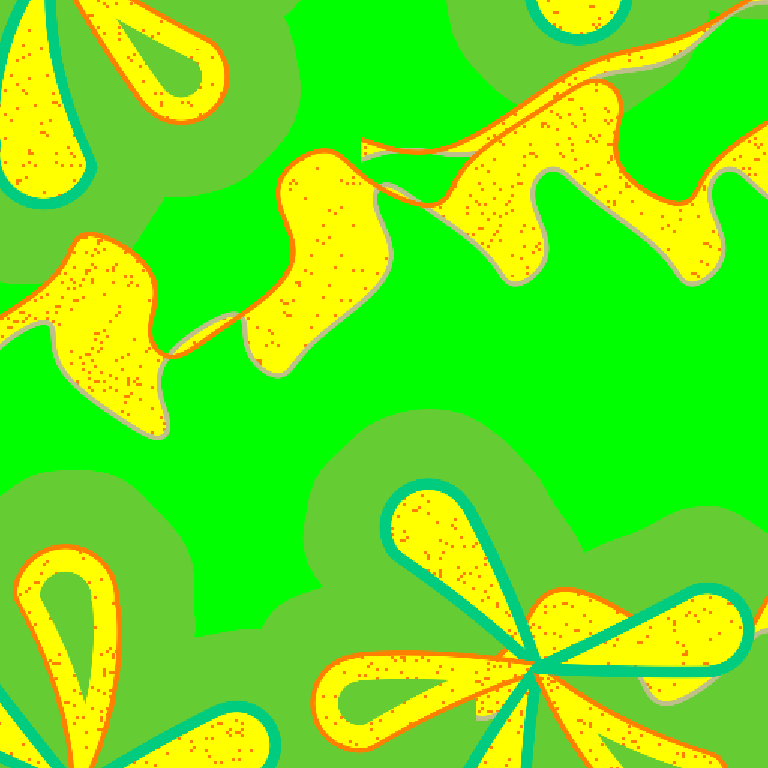
Give the GLSL for this background, as a WebGL 2 fragment shader.

```glsl
#version 300 es
precision highp float;
// Twisting yellow ribbons and fans of bent petals over flat green, with olive
// halos, coloured outlines and orange grain. Ribbons lie between two warped
// sine edges; petals are bent tapered capsules, all drawn on a coarse grid.

uniform vec2 u_resolution;
out vec4 fragColor;

const vec3 GREEN  = vec3(0.0, 1.0, 0.0);
const vec3 YELLOW = vec3(1.0, 1.0, 0.0);
const vec3 OLIVE  = vec3(0.4, 0.8, 0.2);
const vec3 ORANGE = vec3(1.0, 0.5, 0.0);
const vec3 TEAL   = vec3(0.0, 0.8, 0.5);
const vec3 GREY   = vec3(0.75, 0.75, 0.55);

const float GRID = 256.0;           // cells across the canvas
const float GRAIN_SHARE = 0.06;     // share of orange cells in the yellow
const float LINE = 0.0032;          // half width of thin outlines
const float TEAL_WIDTH = 0.015;
const float HALO = 0.095;           // reach of the olive around petals
const float HOLLOW = 0.036;         // rim width of hollow petals
const float PETAL_LENGTH = 0.23;
const float PETAL_RADIUS = 0.06;
const float PETAL_STEP = 1.08;      // angle between petals
const int PETALS = 5;
const int FANS = 4;
// Each fan: centre x, centre y, size, first angle
const vec4 FAN[FANS] = vec4[FANS](
    vec4(0.70, 0.13, 1.0, 2.18), vec4(0.10, -0.03, 1.0, 0.35),
    vec4(0.07, 1.06, 1.0, 4.40), vec4(0.76, 1.27, 1.0, 4.45));

float hash(vec2 p) {
    return fract(sin(dot(p, vec2(127.1, 311.7))) * 43758.5453);
}

float noise(vec2 p) {
    vec2 i = floor(p), f = fract(p);
    f = f * f * (3.0 - 2.0 * f);
    return mix(mix(hash(i), hash(i + vec2(1, 0)), f.x),
               mix(hash(i + vec2(0, 1)), hash(i + vec2(1, 1)), f.x), f.y);
}

// Paints a colour where the distance is negative, with a smoothed edge
void paint(inout vec3 color, vec3 ink, float d) {
    float soft = 0.5 / u_resolution.y;
    color = mix(color, ink, 1.0 - smoothstep(-soft, soft, d));
}

// Heights above the two ribbon edges; path is start, rise, rise begin, rise end
vec2 ribbonEdges(vec2 p, vec4 path, float size) {
    p.x += 0.035 * size * sin(25.0 * p.y + 1.0);
    float middle = path.x + path.y * smoothstep(path.z, path.w, p.x);
    float upper = 0.05 + 0.08 * sin(19.6 * p.x - 0.4);
    float lower = -0.06 + 0.075 * sin(27.3 * p.x - 0.2);
    return p.y - middle - size * vec2(upper, lower);
}

void paintRibbon(inout vec3 color, vec3 fill, vec2 p, vec4 path, float size, float left) {
    const float STEP = 0.001;
    vec2 e = ribbonEdges(p, path, size);
    vec2 dx = (ribbonEdges(p + vec2(STEP, 0), path, size) - e) / STEP;
    vec2 dy = (ribbonEdges(p + vec2(0, STEP), path, size) - e) / STEP;
    e /= max(sqrt(dx * dx + dy * dy), vec2(0.5));
    float body = max(min(e.x, e.y), -max(e.x, e.y));
    float cut = left - p.x;
    paint(color, fill, max(body, cut));
    paint(color, GREY, max(abs(e.y) - LINE, cut));
    paint(color, ORANGE, max(abs(e.x) - LINE, cut));
}

// Bent capsule that widens from its root towards the tip
float petalDistance(vec2 p, vec4 fan, int i) {
    float seed = hash(vec2(float(i), fan.w));
    float angle = fan.w + float(i) * PETAL_STEP + 0.2 * (seed - 0.5);
    float len = fan.z * PETAL_LENGTH * (0.85 + 0.3 * seed);
    float radius = fan.z * PETAL_RADIUS * (0.85 + 0.4 * seed);
    vec2 axis = vec2(cos(angle), sin(angle));
    p -= fan.xy;
    p = vec2(dot(p, axis), dot(p, vec2(-axis.y, axis.x)));
    float along = clamp(p.x, 0.0, len);
    p.y = abs(p.y - (seed - 0.4) * 3.0 * along * (along - 0.5 * len));
    float root = 0.008, b = (root - radius) / len, a = sqrt(1.0 - b * b);
    float k = dot(p, vec2(a, -b));
    if (k < 0.0) return length(p) - root;
    if (k > a * len) return length(p - vec2(len, 0)) - radius;
    return dot(p, vec2(b, a)) - root;
}

void main() {
    // Snap to grid cells, blending over about one pixel at their borders
    vec2 g = gl_FragCoord.xy / u_resolution * GRID;
    vec2 w = min(0.5 * GRID / u_resolution, vec2(0.49));
    vec2 p = (floor(g) + smoothstep(0.5 - w, 0.5 + w, fract(g))) / GRID;
    float grain = step(hash(floor(g + 0.5)), GRAIN_SHARE * (0.5 + noise(p * 9.0)));
    vec3 fill = mix(YELLOW, ORANGE, grain);
    vec3 color = GREEN;

    // Olive halos
    float nearest = 1.0;
    for (int f = 0; f < FANS; f++)
        for (int i = 0; i < PETALS; i++)
            nearest = min(nearest, petalDistance(p, FAN[f], i));
    paint(color, OLIVE, nearest - HALO + 0.02 * (noise(p * 14.0) - 0.5));

    // Ribbons: lower, thin upper and main
    paintRibbon(color, fill, p, vec4(0.14, 0.03, 0.5, 1.0), 0.6, 0.62);
    paintRibbon(color, fill, p, vec4(0.80, 0.20, 0.5, 1.05), 0.2, 0.47);
    paintRibbon(color, fill, p, vec4(0.565, 0.2, 0.25, 0.6), 1.0, -1.0);

    // Petals, alternately rimmed in teal and orange
    for (int f = 0; f < FANS; f++)
        for (int i = 0; i < PETALS; i++) {
            float d = petalDistance(p, FAN[f], i);
            bool isTeal = i % 2 == 0;
            paint(color, isTeal ? TEAL : ORANGE, d);
            paint(color, fill, d + (isTeal ? TEAL_WIDTH : 2.0 * LINE));
            if (!isTeal) paint(color, OLIVE, d + HOLLOW);
        }
    fragColor = vec4(color, 1.0);
}
```
